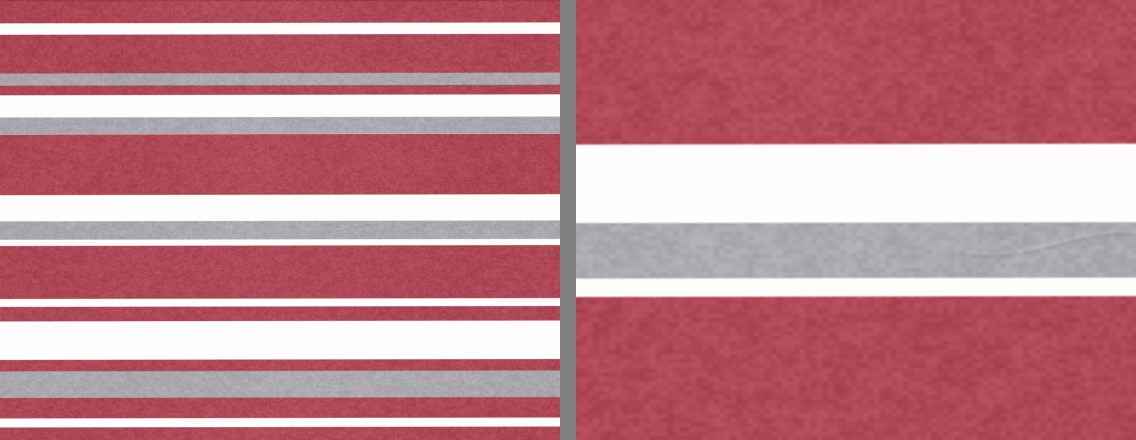
Left, the full canvas; right, a detail of the centre.
Give the GLSL for this pattern, as a Shadertoy shader.

```glsl
// Horizontal crimson, white and silver stripes of uneven width on grainy printed paper.

const vec3 CRIMSON = vec3(0.680, 0.277, 0.330);
const vec3 PAPER   = vec3(1.000, 0.994, 0.996);
const vec3 SILVER  = vec3(0.664, 0.656, 0.680);
const float TILT   = 0.0022;   // rise of the stripes across the canvas

// Stripe spans as (top, bottom), measured down from the top edge
const vec2 WHITE_SPANS[6] = vec2[6](
    vec2(0.0520, 0.0780), vec2(0.2155, 0.3045), vec2(0.4425, 0.5580),
    vec2(0.6785, 0.6965), vec2(0.7295, 0.8170), vec2(0.9500, 0.9705));
const vec2 SILVER_SPANS[4] = vec2[4](
    vec2(0.1660, 0.1937), vec2(0.2660, 0.3045),
    vec2(0.5020, 0.5440), vec2(0.8430, 0.9035));

float hash(vec2 p) {
    vec3 q = fract(vec3(p.xyx) * 0.1031);
    q += dot(q, q.yzx + 33.33);
    return fract((q.x + q.y) * q.z);
}

float valueNoise(vec2 p) {
    vec2 cell = floor(p), f = fract(p);
    f = f * f * (3.0 - 2.0 * f);
    float low  = mix(hash(cell), hash(cell + vec2(1, 0)), f.x);
    float high = mix(hash(cell + vec2(0, 1)), hash(cell + vec2(1, 1)), f.x);
    return mix(low, high, f.y);
}

// Coverage of a horizontal span with soft edges
float span(float y, vec2 limits, float blur) {
    float inside = min(y - limits.x, limits.y - y);
    return smoothstep(-blur, blur, inside);
}

// Paper relief: fine grain plus broader mottling, centred on zero
float grain(vec2 p) {
    float fine   = valueNoise(p * vec2(230.0, 290.0)) - 0.5;
    float coarse = valueNoise(p * vec2(75.0, 110.0) + 17.0) - 0.5;
    float cloud  = valueNoise(p * 7.0 + 41.0) - 0.5;
    return fine * 0.060 + coarse * 0.030 + cloud * 0.012;
}

// Faint shallow crease in the paper, lit above and shaded below
float crease(vec2 p, vec2 centre, float halfLength) {
    vec2 d = p - centre;
    float height = d.y - 0.006 * sin(d.x * 35.0) - 0.05 * d.x;
    float fade = 1.0 - smoothstep(halfLength * 0.4, halfLength, abs(d.x));
    return fade * (height / 0.002) * exp(-pow(height / 0.002, 2.0));
}

void mainImage(out vec4 fragColor, in vec2 fragCoord) {
    vec2 uv = fragCoord / iResolution.xy;
    vec2 p = fragCoord / iResolution.y;
    float blur = max(0.8 / iResolution.y, 0.0013);
    float depth = 1.0 - uv.y + TILT * (uv.x - 0.5);

    // Stripe coverage
    float white = 0.0, silver = 0.0;
    for (int i = 0; i < 6; i++) white = max(white, span(depth, WHITE_SPANS[i], blur));
    for (int i = 0; i < 4; i++) silver = max(silver, span(depth, SILVER_SPANS[i], blur));

    vec3 color = mix(CRIMSON, PAPER, white);
    color = mix(color, SILVER, silver);

    // Ink wear, nearly invisible on the bare white
    float ink = max(1.0 - white, silver);
    float glow = 0.012 * exp(-pow((uv.x - 0.52) * 5.0, 2.0));
    float relief = crease(p, vec2(0.79, 0.482), 0.10) * 0.07;
    color += ink * (grain(p) + glow + relief * silver);

    // Shaded top border
    color *= 1.0 - 0.14 * (1.0 - smoothstep(0.001, 0.005, 1.0 - uv.y));
    fragColor = vec4(clamp(color, 0.0, 1.0), 1.0);
}
```
